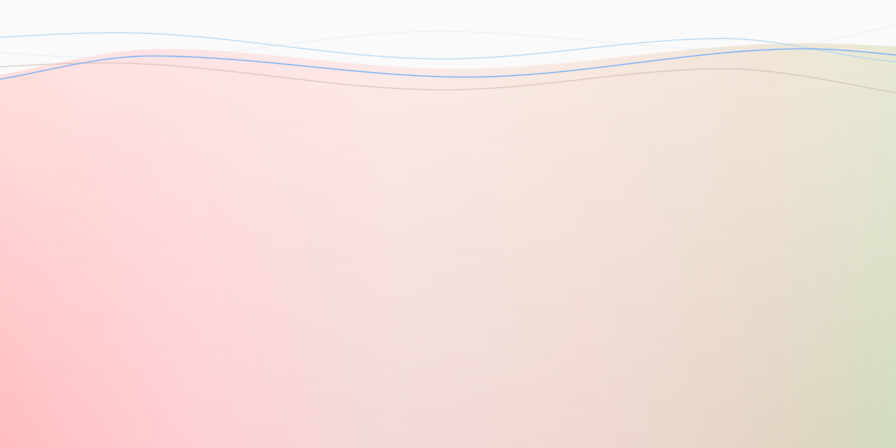
Write a WebGL 1 fragment shader that draws this background.

```glsl
precision highp float;

uniform vec2 u_resolution;

const vec3 PAPER = vec3(0.980);
const vec3 BLUE = vec3(0.54, 0.71, 0.95);
const vec3 SKY = vec3(0.70, 0.84, 0.94);
const vec3 TAUPE = vec3(0.80, 0.71, 0.69);
const vec3 MIST = vec3(0.88, 0.92, 0.95);

// Wash colours from left to right, at the crest and at the base
const vec3 CORAL_TOP = vec3(1.000, 0.878, 0.871);
const vec3 CORAL_BASE = vec3(1.000, 0.738, 0.745);
const vec3 PINK_TOP = vec3(0.996, 0.890, 0.896);
const vec3 PINK_BASE = vec3(0.998, 0.808, 0.837);
const vec3 BLUSH_TOP = vec3(0.984, 0.916, 0.908);
const vec3 BLUSH_BASE = vec3(0.941, 0.857, 0.855);
const vec3 PEACH_TOP = vec3(0.969, 0.910, 0.878);
const vec3 PEACH_BASE = vec3(0.935, 0.849, 0.822);
const vec3 SAND_TOP = vec3(0.945, 0.900, 0.849);
const vec3 SAND_BASE = vec3(0.894, 0.837, 0.775);
const vec3 OLIVE_TOP = vec3(0.928, 0.908, 0.845);
const vec3 OLIVE_BASE = vec3(0.857, 0.839, 0.757);
const vec3 GREEN_TOP = vec3(0.906, 0.910, 0.830);
const vec3 GREEN_BASE = vec3(0.820, 0.859, 0.752);

const float WASH_START = 0.15;
const float LINE_WIDTH = 0.0028;
const float GRAIN = 0.004;
const vec2 GRAIN_CELLS = vec2(28.0, 64.0);

float hash(vec2 p) {
  vec3 q = fract(vec3(p.xyx) * 0.1031);
  q += dot(q, q.yzx + 33.33);
  return fract((q.x + q.y) * q.z);
}

float noise(vec2 p) {
  vec2 cell = floor(p);
  vec2 f = smoothstep(0.0, 1.0, fract(p));
  float low = mix(hash(cell), hash(cell + vec2(1.0, 0.0)), f.x);
  float high = mix(hash(cell + vec2(0.0, 1.0)), hash(cell + 1.0), f.x);
  return mix(low, high, f.y);
}

// Smooth curve whose crests and troughs lie at five knots
float wave(float x, vec4 knotX, vec4 knotY, vec2 last) {
  float y = knotY.x;
  y += (knotY.y - knotY.x) * smoothstep(knotX.x, knotX.y, x);
  y += (knotY.z - knotY.y) * smoothstep(knotX.y, knotX.z, x);
  y += (knotY.w - knotY.z) * smoothstep(knotX.z, knotX.w, x);
  return y + (last.y - knotY.w) * smoothstep(knotX.w, last.x, x);
}

// Soft coverage of a thin line, kept even when it is narrower than a pixel
float stroke(float offset, float pixel) {
  float reach = max(LINE_WIDTH, pixel);
  return min(1.0, LINE_WIDTH / pixel) * clamp(1.0 - abs(offset) / reach, 0.0, 1.0);
}

float ramp(float from, float to, float x) {
  return clamp((x - from) / (to - from), 0.0, 1.0);
}

vec3 wash(vec2 p) {
  float t = ramp(WASH_START, 1.0, p.y);
  vec3 c = mix(CORAL_TOP, CORAL_BASE, t);
  c = mix(c, mix(PINK_TOP, PINK_BASE, t), ramp(0.0, 0.21, p.x));
  c = mix(c, mix(BLUSH_TOP, BLUSH_BASE, t), ramp(0.21, 0.45, p.x));
  c = mix(c, mix(PEACH_TOP, PEACH_BASE, t), ramp(0.45, 0.65, p.x));
  c = mix(c, mix(SAND_TOP, SAND_BASE, t), ramp(0.65, 0.84, p.x));
  c = mix(c, mix(OLIVE_TOP, OLIVE_BASE, t), ramp(0.84, 0.92, p.x));
  c = mix(c, mix(GREEN_TOP, GREEN_BASE, t), ramp(0.92, 1.0, p.x));
  return c + GRAIN * (noise(p * GRAIN_CELLS) - 0.5);
}

void main() {
  // Canvas fractions, with y measured downward from the top
  vec2 p = gl_FragCoord.xy / u_resolution;
  p.y = 1.0 - p.y;
  float pixel = 1.0 / u_resolution.y;

  // Colour wash below the wavy edge
  float edge = wave(p.x, vec4(-0.091, 0.182, 0.508, 0.898),
                    vec4(0.1875, 0.1094, 0.1536, 0.0964), vec2(1.107, 0.112));
  vec3 color = mix(PAPER, wash(p), smoothstep(-pixel, pixel, p.y - edge));

  // Fine contour lines
  float mist = wave(p.x, vec4(-0.13, 0.143, 0.488, 0.833),
                    vec4(0.107, 0.130, 0.070, 0.112), vec2(1.12, 0.021));
  float taupe = wave(p.x, vec4(-0.13, 0.117, 0.495, 0.807),
                     vec4(0.159, 0.1406, 0.2005, 0.1536), vec2(1.107, 0.229));
  float sky = wave(p.x, vec4(-0.13, 0.13, 0.495, 0.807),
                   vec4(0.094, 0.073, 0.1315, 0.086), vec2(1.03, 0.1406));
  float blue = wave(p.x, vec4(-0.078, 0.169, 0.521, 0.898),
                    vec4(0.193, 0.125, 0.172, 0.109), vec2(1.107, 0.138));
  color = mix(color, MIST, 0.45 * stroke(p.y - mist, pixel));
  color = mix(color, TAUPE, 0.55 * stroke(p.y - taupe, pixel));
  color = mix(color, SKY, 0.75 * stroke(p.y - sky, pixel));
  color = mix(color, BLUE, stroke(p.y - blue, pixel));

  gl_FragColor = vec4(color, 1.0);
}
```
